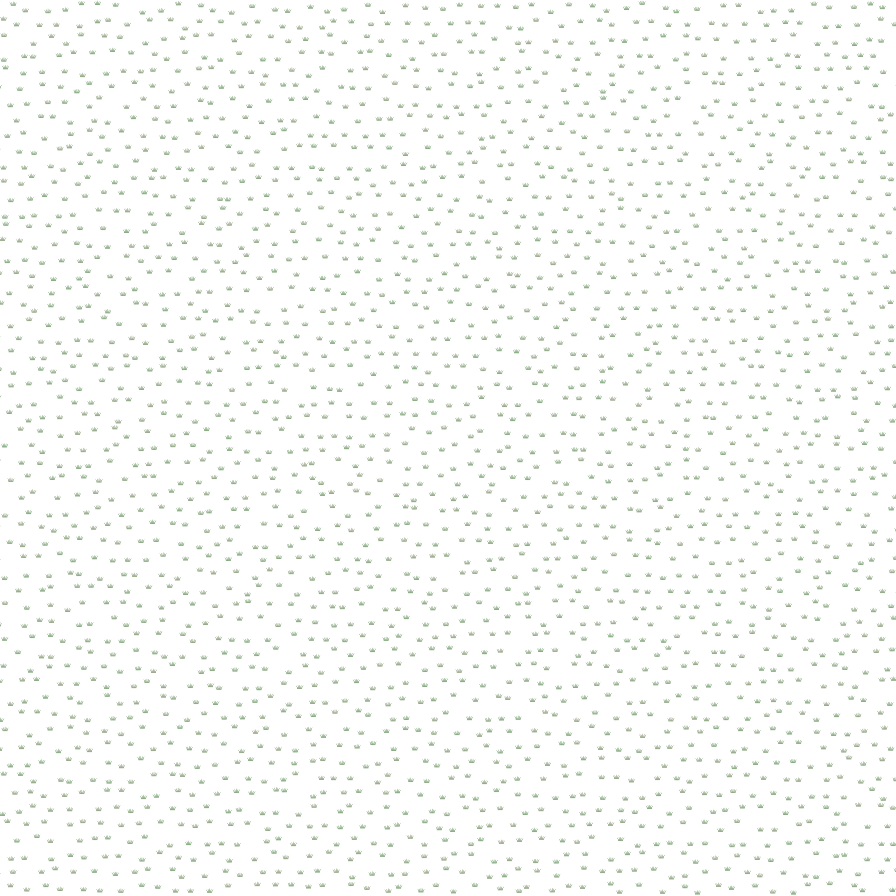
Write a Shadertoy shader that draws this pattern.

```glsl
vec3 hash3(vec2 p) {
    vec3 q = fract(vec3(p.xyx) * vec3(0.1031, 0.1030, 0.0973));
    q += dot(q, q.yxz + 33.33);
    return fract((q.xxy + q.yzz) * q.zyx);
}

// Share of a pixel-wide interval around x that lies between lo and hi
float coverage(float x, float lo, float hi, float pixel) {
    float a = max(x - 0.5 * pixel, lo);
    float b = min(x + 0.5 * pixel, hi);
    return clamp((b - a) / pixel, 0.0, 1.0);
}

// Five tapered blades fanning out from a short base line
float grassTuft(vec2 p, float seed, float pixel) {
    float ink = 0.0;
    for (int i = -2; i <= 2; i++) {
        float k = float(i);
        float vary = fract(seed * 7.0 + k * 0.37) - 0.5;
        float bladeHeight = 0.0047 - 0.0005 * abs(k) + 0.0005 * vary;
        float t = clamp(p.y / bladeHeight, 0.0, 1.0);
        float axis = k * mix(0.0011, 0.0019, t * t) + 0.0003 * vary * t;
        float halfWidth = mix(0.00047, 0.00020, t);
        ink += coverage(p.x, axis - halfWidth, axis + halfWidth, pixel)
             * coverage(p.y, 0.0, bladeHeight, pixel);
    }
    return min(ink, 1.0);
}

void mainImage(out vec4 fragColor, in vec2 fragCoord) {
    float pixel = 1.0 / iResolution.y;
    vec2 uv = fragCoord * pixel;
    vec2 grid = vec2(48.0, 57.0);
    vec3 color = vec3(1.0);

    // Jittered tufts in staggered rows
    for (int j = -1; j <= 1; j++) {
        float row = floor(uv.y * grid.y) + float(j);
        float stagger = 0.5 * mod(row, 2.0);
        for (int i = -1; i <= 1; i++) {
            float column = floor(uv.x * grid.x - stagger) + float(i);
            vec3 rnd = hash3(vec2(column, row) + 17.0);
            vec2 jitter = (rnd.xy - 0.5) * vec2(0.62, 0.64);
            vec2 root = (vec2(column + stagger, row) + 0.5 + jitter) / grid;
            vec2 p = uv - root + vec2(0.0, 0.0022);

            // Leaf green, drifting towards olive
            vec3 leaf = mix(vec3(0.40, 0.59, 0.38), vec3(0.50, 0.57, 0.42), rnd.z);
            color = mix(color, leaf, grassTuft(p, rnd.z, pixel));
        }
    }
    fragColor = vec4(color, 1.0);
}
```
